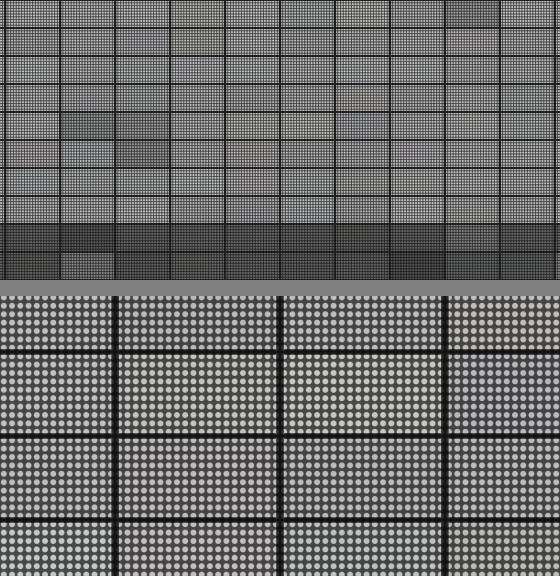
Top: the whole. Bottom: its middle third, enlarged.
Reproduce this pattern procedurally as a Shadertoy shader.

```glsl
// Wall of grey wire-mesh panels in dark frames, with two dim rows at the foot.
#define TILE vec2(0.1963, 0.1)        // panel size, in canvas heights
#define HOLES vec2(20.0, 10.0)        // mesh dots per panel
#define DOT_RADIUS 0.0035
#define FRAME_HALF vec2(0.0044, 0.0032)
#define DIM_ROWS 2.0
#define DIM_LEVEL 0.57
#define MESH_DARK 0.27
#define MESH_LIGHT 0.75
#define FRAME_GREY 0.08
#define TINT 0.025

float hash(vec2 p) {
    return fract(sin(dot(p, vec2(127.1, 311.7))) * 43758.5453);
}

// Coverage of a regular grid of round dots inside one panel.
float meshDots(vec2 local, float pixel) {
    vec2 pitch = TILE / HOLES;
    vec2 offset = (fract(local * HOLES) - 0.5) * pitch;
    float soft = 0.7 * pixel;
    return 1.0 - smoothstep(DOT_RADIUS - soft, DOT_RADIUS + soft, length(offset));
}

// Coverage of the frame bars along the panel edges.
float frameBars(vec2 local, float pixel) {
    vec2 edge = (0.5 - abs(local - 0.5)) * TILE;
    vec2 bars = 1.0 - smoothstep(FRAME_HALF - 0.5 * pixel, FRAME_HALF + 0.5 * pixel, edge);
    return max(bars.x, bars.y);
}

// Brightness of a panel: dim at the foot, with a few still lit.
float panelLevel(vec2 id) {
    float level = 0.96 + 0.08 * hash(id + 3.0);
    level *= 1.0 - 0.15 * step(0.95, hash(id + 11.0));
    float lit = 0.35 * step(0.85, hash(id + 23.0));
    return id.y < DIM_ROWS ? level * mix(DIM_LEVEL, 1.0, lit) : level;
}

void mainImage(out vec4 fragColor, in vec2 fragCoord) {
    float pixel = 1.0 / iResolution.y;
    vec2 pos = vec2(fragCoord.x - 0.5 * iResolution.x, fragCoord.y) * pixel;
    vec2 grid = pos / TILE;
    vec2 id = floor(grid);
    vec2 local = fract(grid);

    // Mesh with a faint tint for each panel
    float dots = meshDots(local, pixel);
    vec3 tint = 1.0 + TINT * (vec3(hash(id), hash(id + 5.0), hash(id + 9.0)) - 0.5);
    vec3 color = mix(MESH_DARK, MESH_LIGHT, dots) * panelLevel(id) * tint;

    // Frame, with a trace of the dots showing through
    vec3 bar = vec3(FRAME_GREY + 0.1 * dots);
    color = mix(color, bar, frameBars(local, pixel));

    fragColor = vec4(color, 1.0);
}
```
